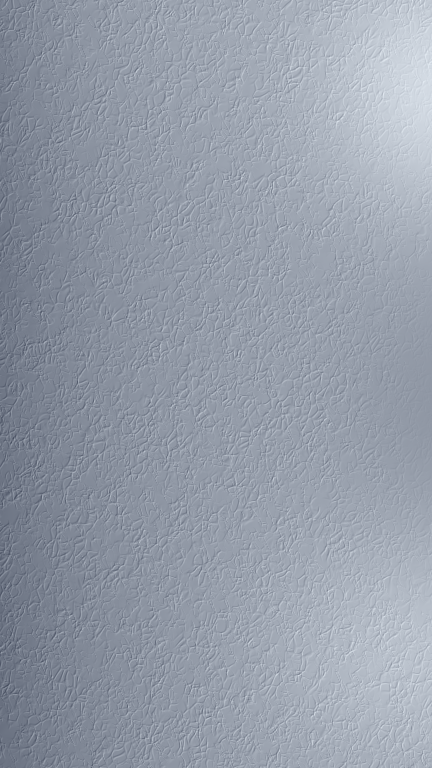
Reproduce this texture procedurally as a WebGL 1 fragment shader.

```glsl
precision highp float;
// Blue-grey sheet with a fine crinkled leather grain under soft side light.
// Two slanted, stretched layers of broken creases are shaded by their slope
// and laid over a broad gradient with two glows and a smooth shadow at right.
uniform vec2 u_resolution;

const float COARSE_CELLS = 62.0;   // cells across the width
const float FINE_CELLS = 92.0;
const float STRETCH = 0.68;        // below 1 lengthens cells along their slant
const float COARSE_SLANT = 0.42;   // radians from upright
const float FINE_SLANT = -0.50;
const float CREASE_WIDTH = 0.36;
const float WARP = 0.95;
const float EMBOSS_STEP = 0.0015;  // in canvas widths
const float RELIEF = 0.105;
const vec2 LIGHT_DIR = vec2(-0.77, 0.64);
const vec3 DARK_STEEL = vec3(0.42, 0.45, 0.51);
const vec3 PALE_STEEL = vec3(0.74, 0.77, 0.81);

vec2 hash2(vec2 p) {
  vec3 q = fract(p.xyx * vec3(0.1031, 0.1030, 0.0973));
  q += dot(q, q.yzx + 33.33);
  return fract((q.xx + q.yz) * q.zy);
}

vec2 noise2(vec2 p) {
  vec2 i = floor(p);
  vec2 f = fract(p);
  f = f * f * (3.0 - 2.0 * f);
  vec2 low = mix(hash2(i), hash2(i + vec2(1.0, 0.0)), f.x);
  vec2 high = mix(hash2(i + vec2(0.0, 1.0)), hash2(i + 1.0), f.x);
  return mix(low, high, f.y);
}

// Gap between the two nearest cell centres: zero along the creases.
float cellGap(vec2 p) {
  vec2 cell = floor(p);
  vec2 f = fract(p);
  float nearest = 8.0;
  float second = 8.0;
  for (int y = -1; y <= 1; y++) {
    for (int x = -1; x <= 1; x++) {
      vec2 offset = vec2(float(x), float(y));
      float d = length(offset + hash2(cell + offset) - f);
      second = min(second, max(nearest, d));
      nearest = min(nearest, d);
    }
  }
  return second - nearest;
}

// Creases of one layer, broken up by noise so that few cells close.
float creases(vec2 p, float cells, float slant) {
  float c = cos(slant);
  float s = sin(slant);
  vec2 q = mat2(c, s, -s, c) * p * cells * vec2(1.0, 1.0);
  q = q * vec2(1.0, STRETCH) + 140.0;
  q += WARP * (noise2(q * 0.9 + 19.0) - 0.5);
  float depth = smoothstep(0.2, 0.75, noise2(q * 0.8 + 57.0).x);
  return depth * (1.0 - smoothstep(0.0, CREASE_WIDTH, cellGap(q)));
}

float leatherHeight(vec2 p) {
  float swell = noise2(p * COARSE_CELLS * 0.8).y;
  return 0.5 * swell - creases(p, COARSE_CELLS, COARSE_SLANT)
    - 0.75 * creases(p, FINE_CELLS, FINE_SLANT);
}

float glow(vec2 uv, vec2 centre, vec2 size) {
  vec2 d = (uv - centre) / size;
  return exp(-dot(d, d));
}

// Broad brightness of the sheet, without grain.
float sheetLight(vec2 uv) {
  float light = 0.462 + 0.185 * (1.0 - exp(-3.2 * uv.x));
  light += 0.04 * smoothstep(0.6, 1.0, uv.y);
  light -= 0.02 * glow(uv, vec2(0.0), vec2(0.5, 0.35));
  light += 0.19 * glow(uv, vec2(1.03, 0.88), vec2(0.27, 0.16));
  light += 0.12 * glow(uv, vec2(0.98, 0.15), vec2(0.36, 0.16));
  light -= 0.05 * glow(uv, vec2(1.05, 0.47), vec2(0.24, 0.16));
  return light;
}

void main() {
  vec2 uv = gl_FragCoord.xy / u_resolution;
  vec2 p = gl_FragCoord.xy / u_resolution.x;

  // Slope towards the light
  vec2 stepToLight = LIGHT_DIR * EMBOSS_STEP;
  float slope = leatherHeight(p - stepToLight) - leatherHeight(p + stepToLight);

  // Grain fades where the right edge falls out of focus
  float softness = glow(uv, vec2(1.08, 0.48), vec2(0.24, 0.30));
  softness = max(softness, 0.7 * glow(uv, vec2(1.05, 0.84), vec2(0.24, 0.18)));
  float grain = RELIEF * slope * (1.0 - softness);

  float light = sheetLight(uv) + grain;
  float tone = (light - DARK_STEEL.g) / (PALE_STEEL.g - DARK_STEEL.g);
  gl_FragColor = vec4(clamp(mix(DARK_STEEL, PALE_STEEL, tone), 0.0, 1.0), 1.0);
}
```
